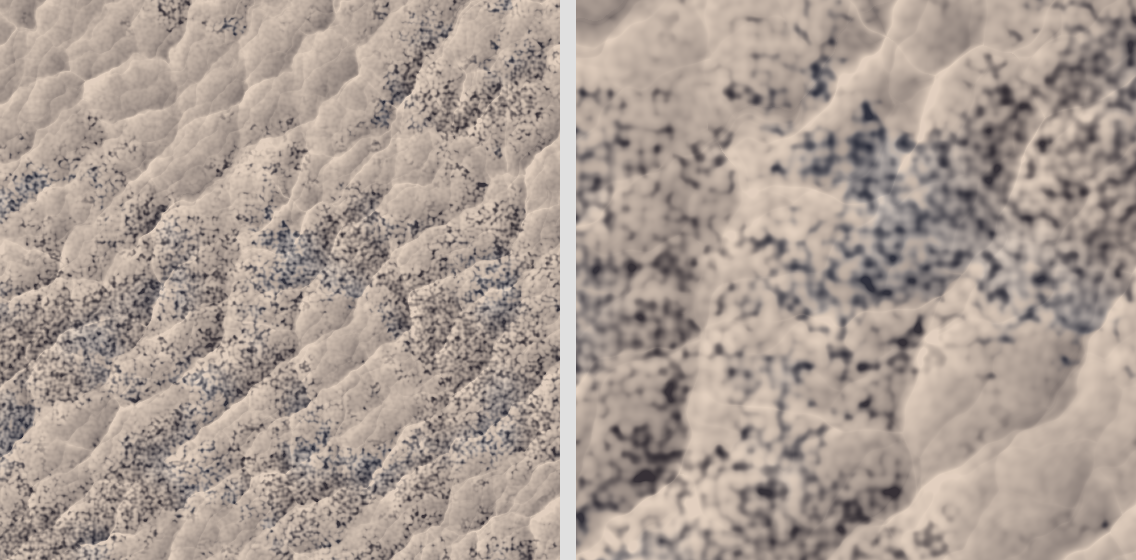
Left: the whole. Right: its middle third, enlarged.
Write a WebGL 2 fragment shader that draws this texture.

```glsl
#version 300 es
precision highp float;

uniform vec2 u_resolution;
out vec4 fragColor;

vec2 hash2(vec2 p) {
  vec3 a = fract(p.xyx * vec3(0.1031, 0.1030, 0.0973));
  a += dot(a, a.yzx + 33.33);
  return fract((a.xx + a.yz) * a.zy);
}

float gradientDot(vec2 corner, vec2 offset) {
  float angle = 6.2832 * hash2(corner).x;
  return dot(vec2(cos(angle), sin(angle)), offset);
}

float gradientNoise(vec2 p) {
  vec2 i = floor(p), f = p - i;
  vec2 u = f * f * f * (f * (f * 6.0 - 15.0) + 10.0);
  vec2 e = vec2(1.0, 0.0);
  return mix(mix(gradientDot(i, f), gradientDot(i + e, f - e), u.x),
             mix(gradientDot(i + e.yx, f - e.yx), gradientDot(i + 1.0, f - 1.0), u.x), u.y);
}

float fbm(vec2 p) {
  float sum = 0.0, amplitude = 1.0;
  for (int i = 0; i < 5; i++) {
    sum += amplitude * gradientNoise(p);
    p = mat2(1.6, 1.2, -1.2, 1.6) * p + 7.3;
    amplitude *= 0.58;
  }
  return sum;
}

vec2 cellCentre(vec2 cell) {
  return cell + 0.08 + 0.84 * hash2(cell);
}

// Pillow-shaped cells: slope along, slope across, crest line, shaded flank
vec4 sandCells(vec2 p) {
  vec2 base = floor(p), nearest = vec2(9.0);
  vec3 blend = vec3(0.0);
  for (int i = 0; i < 9; i++) {
    vec2 toCentre = cellCentre(base + vec2(i % 3, i / 3) - 1.0) - p;
    float d = dot(toCentre, toCentre);
    blend += exp(-20.0 * d) * vec3(-toCentre, 1.0);
    if (d < dot(nearest, nearest)) nearest = toCentre;
  }
  float crest = 0.0, flank = 0.0, border = 9.0;
  for (int i = 0; i < 9; i++) {
    vec2 toCentre = cellCentre(base + vec2(i % 3, i / 3) - 1.0) - p;
    vec2 gap = toCentre - nearest;
    if (dot(gap, gap) < 1e-5) continue;
    vec2 across = normalize(gap);
    float edge = dot(0.5 * (nearest + toCentre), across);
    border = min(border, edge);
    crest = max(crest, exp(-12.0 * edge) * mix(0.2, 1.0, abs(across.y)));
    flank += exp(-7.0 * edge) * max(0.3 * across.x - across.y, 0.0);
  }
  flank *= 3.0 * (1.0 - exp(-9.0 * border));
  return vec4(blend.xy / max(blend.z, 1e-5), crest, flank);
}

void main() {
  vec2 p = gl_FragCoord.xy / min(u_resolution.x, u_resolution.y);

  // Ripples run up to the right and tighten toward the lower right
  vec2 bent = p + vec2(0.10, -0.11) * p * p;
  bent += 0.035 * vec2(gradientNoise(p * 5.0), gradientNoise(p * 5.0 + 31.0));
  bent += 0.012 * vec2(gradientNoise(p * 27.0), gradientNoise(p * 27.0 + 57.0));
  bent += 0.004 * vec2(gradientNoise(p * 70.0), gradientNoise(p * 70.0 + 83.0));
  vec2 q = mat2(0.84, -0.54, 0.54, 0.84) * bent;
  vec4 dunes = sandCells(q * vec2(9.0, 13.0) + 20.0);
  vec4 ripples = sandCells(q * vec2(19.0, 27.0) + 71.0);

  // Light falls from the upper left
  float slope = dunes.y - 0.4 * dunes.x;
  float fineSlope = ripples.y - 0.4 * ripples.x;
  float crestFade = 0.7 + 1.3 * gradientNoise(p * 9.0 + 13.0);
  float tone = 0.69 + 0.32 * slope + 0.14 * fineSlope;
  tone += crestFade * (0.40 * dunes.z - 0.22 * dunes.w);
  tone += 0.07 * ripples.z - 0.05 * ripples.w;
  tone += 0.14 * fbm(q * vec2(14.0, 22.0) + 3.0);

  // Gritty debris gathers in ragged patches, thickest at the lower left
  float clumps = gradientNoise(p * 32.0 + 63.0);
  float grain = 0.5 * clumps + gradientNoise(p * 68.0) + 1.3 * gradientNoise(p * 135.0 + 9.0);
  float spread = 0.22 - 0.68 * smoothstep(0.4, 0.85, p.y) * (1.0 - 0.65 * p.x);
  spread -= 0.25 * p.x * (1.0 - p.y);
  spread += 0.95 * fbm(p * vec2(4.2, 5.2) + 41.0) + 0.4 * clumps;
  spread -= 0.15 * slope + 0.22 * dunes.z - 0.12 * dunes.w;
  float debris = smoothstep(0.02, 0.36, spread - 0.25 * grain);
  float fringe = smoothstep(-0.35, 0.1, spread);
  float grit = grain - 0.25 * grain * grain;
  tone += grit * (0.10 + 0.17 * fringe + 0.38 * debris) - 0.27 * debris;

  // Darker pits cluster inside the debris
  tone -= 0.35 * fringe * smoothstep(0.15, 0.55, clumps - 0.4 * grain);

  vec3 colour = mix(vec3(0.45, 0.41, 0.40), vec3(0.84, 0.77, 0.71), clamp(tone, -0.6, 1.12));
  float blueness = debris * smoothstep(-0.2, 0.4, gradientNoise(p * 7.0 + 5.0));
  colour += vec3(-0.03, 0.0, 0.03) * blueness;
  fragColor = vec4(colour, 1.0);
}
```
